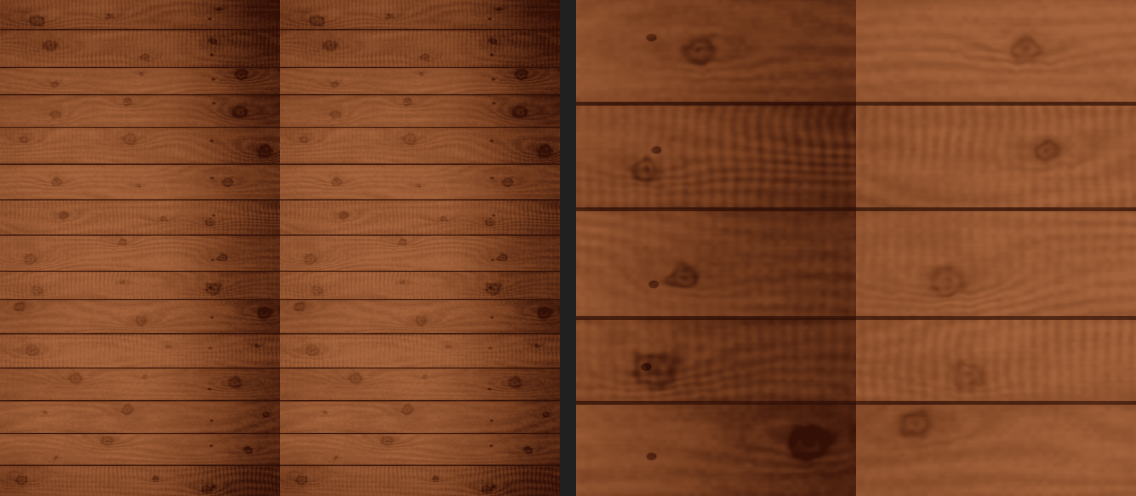
Left, the full canvas; right, a detail of the centre.
Write a WebGL 2 fragment shader that draws this texture.

```glsl
#version 300 es
precision highp float;

uniform vec2 u_resolution;
out vec4 fragColor;

const float REPEATS_ACROSS = 2.0;
const int PLANKS = 15;
const float EDGES[16] = float[16](0.0, 0.062, 0.126, 0.192, 0.258, 0.327, 0.396, 0.453,
                                  0.526, 0.597, 0.669, 0.743, 0.809, 0.864, 0.940, 1.0);
const float SEAM_HALF_WIDTH = 0.0013;
const int KNOTS_PER_PLANK = 3;
const float KNOT_MIN = 0.003;
const float KNOT_MAX = 0.0115;
const float GRAIN_LINES = 60.0;
const float GRAIN_CONTRAST = 0.055;
const float FIBRE_CONTRAST = 0.15;
const float SAW_CONTRAST = 0.09;
const float NAIL_COLUMN = 0.755;
const float NAIL_RADIUS = 0.0026;
const vec3 SEAM_COLOR = vec3(0.17, 0.05, 0.02);
const vec3 DARK_WOOD = vec3(0.20, 0.06, 0.02);
const vec3 MID_WOOD = vec3(0.46, 0.24, 0.12);
const vec3 LIGHT_WOOD = vec3(0.64, 0.385, 0.23);

float hash(vec2 p) {
    return fract(sin(dot(p, vec2(127.1, 311.7))) * 43758.5453);
}

float noise(vec2 p) {
    vec2 i = floor(p), f = fract(p);
    f = f * f * (3.0 - 2.0 * f);
    return mix(mix(hash(i), hash(i + vec2(1.0, 0.0)), f.x),
               mix(hash(i + vec2(0.0, 1.0)), hash(i + vec2(1.0, 1.0)), f.x), f.y);
}

float fbm(vec2 p) {
    float sum = 0.0, gain = 0.5;
    for (int i = 0; i < 4; i++) {
        sum += gain * noise(p);
        p = p * 2.03 + 17.3;
        gain *= 0.5;
    }
    return sum;
}

// Broad light: bright lower left, burnt right side and top
float stainLight(vec2 uv) {
    float light = 0.90 - 0.62 * smoothstep(0.48, 1.06, uv.x);
    light -= 0.10 * (1.0 - smoothstep(0.0, 0.22, uv.x));
    light -= 0.27 * smoothstep(0.68, 1.0, uv.y);
    light -= 0.20 * (1.0 - smoothstep(0.0, 0.16, uv.y));
    return light;
}

// x: bend of the grain, y: darkening around the knots
vec2 knots(vec2 p, float plank, float low, float high, float tileWidth) {
    vec2 result = vec2(0.0);
    for (int i = 0; i < KNOTS_PER_PLANK; i++) {
        vec2 id = vec2(plank * 3.7 + 1.3, float(i) * 5.1 + 2.0);
        float along = (float(i) + 0.15 + 0.7 * hash(id)) / float(KNOTS_PER_PLANK);
        float across = mix(0.2, 0.8, hash(id + 9.2));
        float radius = mix(KNOT_MIN, KNOT_MAX, hash(id + 4.6));
        vec2 offset = p - vec2(along * tileWidth, mix(low, high, across));
        offset += 0.005 * (vec2(noise(p * 130.0), noise(p * 130.0 + 31.0)) - 0.5);
        float d = length(offset * vec2(0.8, 1.0)) / radius;
        float flow = length(offset * vec2(0.33, 1.0)) / radius;
        result.x += 2.8 * exp(-flow * flow * 0.35) * radius / KNOT_MAX;
        float ring = exp(-9.0 * (d - 0.85) * (d - 0.85));
        float core = exp(-7.0 * d * d);
        float halo = exp(-0.3 * flow * flow);
        result.y += 0.24 * ring + 0.27 * core + 0.11 * halo;
    }
    return result;
}

void main() {
    vec2 canvas = gl_FragCoord.xy / u_resolution;
    float pixel = 1.0 / u_resolution.y;
    float tileWidth = u_resolution.x / u_resolution.y / REPEATS_ACROSS;
    vec2 uv = vec2(fract(canvas.x * REPEATS_ACROSS), canvas.y);
    vec2 p = vec2(uv.x * tileWidth, uv.y);

    // Find the plank and its nearest seam
    float plank = 0.0, low = 0.0, high = 1.0, seamDistance = 1.0, seamId = 0.0;
    for (int i = 0; i < PLANKS; i++) {
        if (p.y >= EDGES[i]) {
            plank = float(i);
            low = EDGES[i];
            high = EDGES[i + 1];
        }
        float d = abs(p.y - EDGES[i]);
        if (i > 0 && d < seamDistance) {
            seamDistance = d;
            seamId = float(i);
        }
    }
    vec2 seed = vec2(plank * 13.7, plank * 7.9);

    // Grain contours, fibres and blotches
    vec2 knot = knots(p, plank, low, high, tileWidth);
    float phase = p.y * GRAIN_LINES + 4.0 * noise(p * vec2(6.0, 24.0) + seed) + knot.x;
    float grainMask = 0.35 + noise(p * vec2(9.0, 30.0) + seed + 40.0);
    float tone = stainLight(uv) + 0.10 * (hash(seed) - 0.5);
    tone += GRAIN_CONTRAST * grainMask * sin(6.2832 * phase);
    tone += FIBRE_CONTRAST * (fbm(p * vec2(28.0, 230.0) + seed) - 0.47);
    tone += 0.20 * (fbm(p * vec2(10.0, 26.0) + seed + 70.0) - 0.47);
    tone += 0.09 * (noise(p * 260.0) - 0.5);

    // Saw ripples on some planks, knots and nail holes
    float sawn = smoothstep(0.45, 0.8, hash(seed + 3.1)) * noise(p * vec2(9.0, 40.0) + seed);
    tone += SAW_CONTRAST * sawn * sin(p.x * 760.0 + 3.0 * noise(p * vec2(30.0, 60.0)));
    tone -= knot.y;
    vec2 nail = vec2((NAIL_COLUMN + 0.02 * (hash(seed + 5.0) - 0.5)) * tileWidth,
                     mix(low, high, mix(0.3, 0.75, hash(seed + 8.0))));
    float nailDistance = length((p - nail) * vec2(0.75, 1.0));
    tone -= 0.38 * (1.0 - smoothstep(NAIL_RADIUS - pixel, NAIL_RADIUS + pixel, nailDistance));

    // Soft shade and dark line at each seam
    tone -= 0.13 * exp(-seamDistance / 0.004);
    tone = clamp(tone, 0.0, 1.0);
    vec3 color = tone < 0.5 ? mix(DARK_WOOD, MID_WOOD, tone * 2.0)
                            : mix(MID_WOOD, LIGHT_WOOD, tone * 2.0 - 1.0);
    float seam = 1.0 - smoothstep(SEAM_HALF_WIDTH - 0.5 * pixel, SEAM_HALF_WIDTH + 0.5 * pixel, seamDistance);
    float wear = mix(0.65, 1.0, hash(vec2(seamId, 2.4))) * mix(0.8, 1.0, noise(vec2(p.x * 25.0, seamId)));
    fragColor = vec4(mix(color, SEAM_COLOR, seam * wear), 1.0);
}
```
